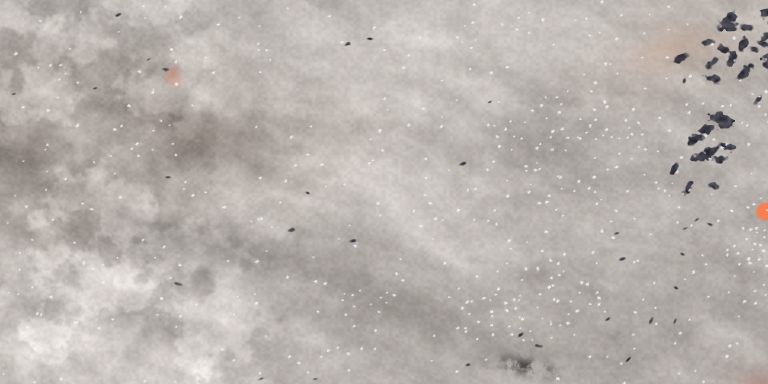
Write a WebGL 2 fragment shader that draws this texture.

```glsl
#version 300 es
precision highp float;
// Weathered stone-like paint: warm grey clouds and slanted brush streaks,
// built from warped fbm and soft elliptical stains, then sprinkled with
// white specks, dark jagged flakes and a few faded orange marks.
uniform vec2 u_resolution;
out vec4 fragColor;

float hash(vec2 p) {
    return fract(sin(dot(p, vec2(127.1, 311.7))) * 43758.5453);
}

float noise(vec2 p) {
    vec2 i = floor(p), f = fract(p);
    f = f * f * (3.0 - 2.0 * f);
    return mix(mix(hash(i), hash(i + vec2(1, 0)), f.x),
               mix(hash(i + vec2(0, 1)), hash(i + vec2(1, 1)), f.x), f.y);
}

mat2 turn(float a) {
    return mat2(cos(a), -sin(a), sin(a), cos(a));
}

float fbm(vec2 p) {
    float sum = 0.0, amp = 0.46;
    for (int i = 0; i < 5; i++) {
        sum += amp * noise(p);
        p = turn(0.5) * p * 2.03 + 7.3;
        amp *= 0.56;
    }
    return sum;
}

// Soft elliptical stain, long axis at the given angle
float stain(vec2 p, vec2 centre, vec2 radius, float angle) {
    vec2 d = turn(angle) * (p - centre) / radius;
    return exp(-dot(d, d));
}

float flakeDensity(vec2 p) {
    return 0.012 + 0.95 * stain(p, vec2(1.94, 0.89), vec2(0.13, 0.08), 0.2)
         + 0.75 * stain(p, vec2(1.85, 0.63), vec2(0.11, 0.07), 0.9);
}

float speckDensity(vec2 p) {
    return 0.06 + 0.28 * stain(p, vec2(1.52, 0.62), vec2(0.3, 0.16), 0.5)
         + 0.5 * stain(p, vec2(1.37, 0.22), vec2(0.17, 0.08), 0.2)
         + 0.7 * stain(p, vec2(1.98, 0.36), vec2(0.06, 0.13), 0.0);
}

// Coverage of jittered, ragged ellipses, one per grid cell at most
float scatter(vec2 p, float cell, vec2 size, bool flakes) {
    float cover = 0.0, px = 1.0 / u_resolution.y;
    vec2 home = floor(p / cell);
    float ragged = (noise(p / size.y * 1.3) - 0.5) * 0.9;
    for (int y = -1; y <= 1; y++)
    for (int x = -1; x <= 1; x++) {
        vec2 id = home + vec2(x, y);
        vec2 centre = (id + vec2(hash(id + 3.1), hash(id + 8.7))) * cell;
        float density = flakes ? flakeDensity(centre) : speckDensity(centre);
        if (hash(id + 21.3) > density) continue;
        float grow = mix(0.5, 1.25, hash(id + 5.9));
        if (flakes) grow *= mix(0.3, 1.1, smoothstep(0.02, 0.3, density));
        vec2 r = size * grow;
        vec2 q = turn(0.35 + 1.6 * (hash(id + 13.7) - 0.5)) * (p - centre);
        float d = (length(q / r) - 1.0 + ragged) * r.y;
        cover = max(cover, 1.0 - smoothstep(-px, px, d));
    }
    return cover;
}

void main() {
    vec2 p = gl_FragCoord.xy / u_resolution.y;
    vec2 w = p + 0.15 * (vec2(fbm(p * 4.0), fbm(p * 4.0 + 31.0)) - 0.48);
    float left = 1.0 - smoothstep(0.5, 1.1, p.x + 0.3 * p.y);

    // Broad shadows and lights
    float brown = stain(w, vec2(0.54, 0.67), vec2(0.27, 0.12), -0.2)
                + 0.8 * stain(w, vec2(0.03, 0.62), vec2(0.2, 0.15), -0.2);
    float tone = 0.7 - 0.15 * brown
        - 0.12 * stain(w, vec2(0.55, 0.36), vec2(0.65, 0.09), -0.3)
        - 0.07 * stain(w, vec2(0.1, 0.95), vec2(0.3, 0.12), 0.0)
        - 0.07 * stain(w, vec2(1.4, 0.64), vec2(0.18, 0.1), -0.3)
        - 0.05 * stain(w, vec2(1.65, 0.2), vec2(0.45, 0.2), 0.0)
        + 0.12 * stain(w, vec2(0.15, 0.08), vec2(0.6, 0.1), -0.25)
        + 0.085 * stain(w, vec2(1.05, 0.85), vec2(0.38, 0.2), 0.1)
        + 0.085 * stain(w, vec2(0.98, 0.5), vec2(0.42, 0.11), -0.35);

    // Pale blotches on the left, streaks, mottling and fine grain
    tone += 0.1 * left * smoothstep(0.51, 0.62, fbm(p * 8.0 + 4.0));
    tone += 0.17 * (fbm(turn(-0.32) * w * vec2(4.0, 17.0)) - 0.48);
    tone += (0.13 + 0.15 * left) * (fbm(p * 15.0 + 17.0) - 0.48);
    tone += 0.05 * (noise(p * 120.0) - 0.5);
    vec3 colour = tone + vec3(0.022, -0.003, -0.02) * (1.0 + 0.4 * brown);

    // Faded orange and rose marks
    colour = mix(colour, vec3(0.77, 0.64, 0.56),
        0.45 * stain(w, vec2(1.77, 0.87), vec2(0.13, 0.07), 0.3));
    colour = mix(colour, vec3(0.8, 0.53, 0.45),
        0.6 * stain(w, vec2(0.47, 0.81), vec2(0.013, 0.022), 0.0));
    colour = mix(colour, vec3(0.7, 0.52, 0.49),
        0.7 * stain(w, vec2(1.98, 0.0), vec2(0.07, 0.04), 0.3));
    colour = mix(colour, vec3(0.96, 0.5, 0.33),
        smoothstep(0.4, 0.6, stain(mix(p, w, 0.3), vec2(1.99, 0.45), vec2(0.035, 0.028), 0.5)));

    // Smoky smudge, dark flakes and white specks
    float smudge = stain(p, vec2(1.37, 0.045), vec2(0.08, 0.022), -0.2);
    colour = mix(colour, vec3(0.3, 0.29, 0.28),
        smudge * smoothstep(0.35, 0.65, fbm(p * 35.0)));
    vec3 slate = vec3(0.13, 0.13, 0.17) + 0.2 * noise(p * 90.0);
    colour = mix(colour, slate, 0.97 * scatter(p, 0.036, vec2(0.023, 0.011), true));
    colour = mix(colour, vec3(0.95, 0.95, 0.96),
        0.9 * scatter(p, 0.02, vec2(0.0036, 0.0028), false));
    fragColor = vec4(clamp(colour, 0.0, 1.0), 1.0);
}
```
